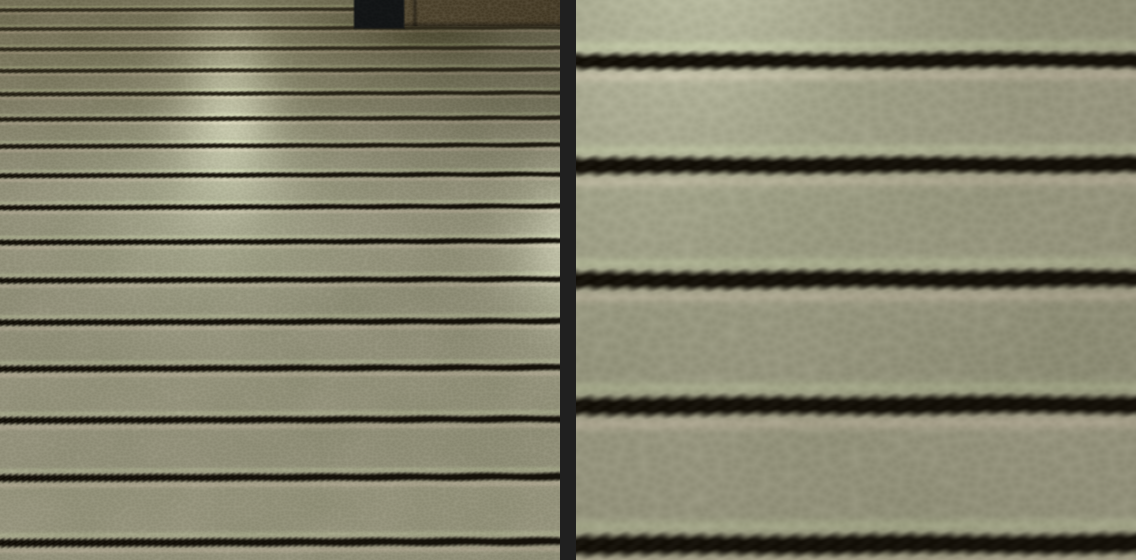
Left: the whole. Right: its middle third, enlarged.
Write a Shadertoy shader that draws this texture.

```glsl
// Pale floor planks with dark grooves receding toward a wall and a dark post.

float hash(vec2 p) {
    return fract(sin(dot(p, vec2(127.1, 311.7))) * 43758.55);
}

// Distance to the nearest jittered cell point
float cellular(vec2 p) {
    vec2 cell = floor(p), f = fract(p);
    float nearest = 2.0;
    for (int j = -1; j <= 1; j++)
        for (int i = -1; i <= 1; i++) {
            vec2 o = vec2(i, j);
            vec2 jitter = vec2(hash(cell + o), hash(cell + o + 37.0));
            nearest = min(nearest, length(o + jitter - f));
        }
    return nearest;
}

// Soft cloudy variation from layered sines
float blotches(vec2 p) {
    float sum = 0.0, amp = 0.5;
    for (int i = 0; i < 4; i++) {
        sum += amp * sin(p.x + 1.3 * sin(p.y)) * sin(p.y + 0.7 * p.x);
        p = mat2(1.5, 1.1, -1.1, 1.5) * p + 2.3;
        amp *= 0.55;
    }
    return sum;
}

float glow(vec2 p, vec2 center, vec2 size) {
    vec2 q = (p - center) / size;
    return exp(-dot(q, q));
}

void mainImage(out vec4 fragColor, in vec2 fragCoord) {
    vec2 p = fragCoord / iResolution.xy;
    p.y = 1.0 - p.y; // depth runs from the far edge at the top
    float aa = 1.0 / iResolution.y;

    // Perspective: sixteen grooves, spacing grows toward the viewer
    float d = p.y - 0.0182 + 0.003 * p.x;
    float scale = 0.0327 + 0.0323 * d;
    float k = d / scale;
    float plank = floor(k);
    float side = (fract(k + 0.5) - 0.5) * scale * scale / 0.0327;

    // Floor light: dim far end, bright streak and right-hand reflection
    vec3 color = mix(vec3(0.45, 0.435, 0.335), vec3(0.57, 0.565, 0.475),
                     smoothstep(0.0, 0.38, p.y));
    color *= 1.0 - 0.13 * smoothstep(0.5, 1.0, p.x) * smoothstep(0.4, 0.05, p.y);
    color += vec3(0.21, 0.22, 0.21) * glow(p, vec2(0.41, 0.19), vec2(0.085, 0.15));
    color += vec3(0.07, 0.08, 0.07) * glow(p, vec2(0.37, 0.36), vec2(0.22, 0.2));
    color += vec3(0.17, 0.18, 0.17) * glow(p, vec2(1.02, 0.45), vec2(0.1, 0.14));
    color -= 0.1 * glow(p, vec2(0.76, 0.06), vec2(0.14, 0.045));

    // Wear: plank tone, stains and fine grain
    color *= 0.98 + 0.04 * hash(vec2(plank, 4.0));
    color += vec3(0.022, 0.018, 0.022) * blotches(vec2(p.x * 11.0, p.y * 17.0 + plank));
    float grain = cellular(p * vec2(150.0, 190.0)) - 0.5;
    color += 0.045 * grain;

    // Pale lips beside each groove, greenish above and pinkish below
    float halfWidth = mix(0.0034, 0.0083, p.y);
    float lip = exp(-pow((abs(side) - halfWidth * 1.7) / (halfWidth * 0.65), 2.0));
    color += lip * (side > 0.0 ? vec3(0.08, 0.06, 0.065) : vec3(0.06, 0.075, 0.05));

    // Grooves with a twisted, serrated edge that fades to the right
    float twist = sin(6.2832 * (p.x * 88.0 + side * 60.0) + plank);
    float ragged = twist * mix(0.14, 0.04, p.x) + 0.12 * sin(p.x * 43.0 + plank * 2.1) * p.x;
    float edge = abs(side) - halfWidth * (0.8 + ragged);
    float soft = halfWidth * 0.42 + aa * 0.5;
    float groove = 1.0 - smoothstep(-soft, soft, edge);
    vec3 grooveColor = mix(vec3(0.19, 0.17, 0.11), vec3(0.08, 0.065, 0.035),
                           smoothstep(0.0, 0.4, p.y));
    color = mix(color, grooveColor + 0.025 * twist * (1.0 - p.x), groove);

    // Wall in the far right corner, darker at its foot and beside the post
    vec3 wall = mix(vec3(0.36, 0.32, 0.23), vec3(0.29, 0.25, 0.17), p.x * p.x);
    wall += 0.07 * grain;
    wall *= 1.0 - 0.4 * smoothstep(0.036, 0.048, p.y);
    wall *= 1.0 - 0.35 * exp(-pow((p.x - 0.741) / 0.004, 2.0));
    float inWall = smoothstep(-aa, aa, p.x - 0.72) * smoothstep(aa, -aa, p.y - 0.047);
    color = mix(color, wall, inWall);

    // Dark post
    vec2 post = abs(p - vec2(0.677, 0.0)) - vec2(0.044, 0.05);
    float inPost = 1.0 - smoothstep(-0.002, 0.002 + aa, max(post.x, post.y));
    color = mix(color, vec3(0.075, 0.085, 0.09) + 0.02 * grain, inPost);

    fragColor = vec4(clamp(color, 0.0, 1.0), 1.0);
}
```
